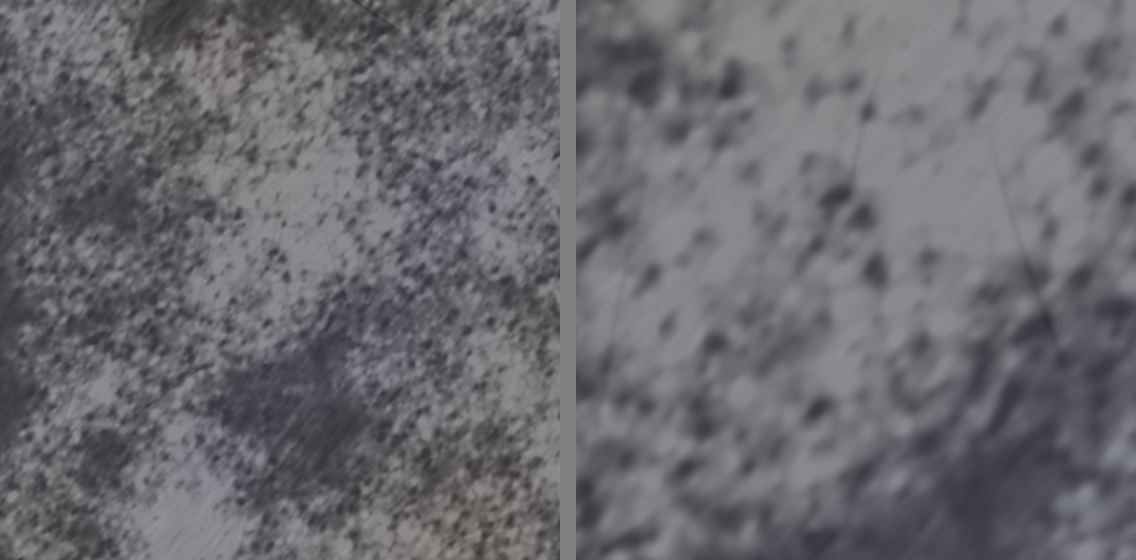
Left: the whole. Right: its middle third, enlarged.
Give the GLSL for this texture, as a Shadertoy shader.

```glsl
// Worn grey stone: soft mottled grains gathered into light and dark patches,
// with diagonal brushing, faint slab seams and a few hairline scratches.
// All noise is cellular: one signed, smooth blob is scattered in each cell.

#define DARK_STONE vec3(0.232, 0.226, 0.242)
#define LIGHT_STONE vec3(0.540, 0.536, 0.548)
#define PATCH_SCALE 4.6
#define GRAIN_SCALE 68.0
#define MOTTLE_RANGE 1.35
#define MOTTLE_BIAS -0.06
#define STREAK_DEPTH 0.035
#define SEAM_SPACING 0.70
#define SEAM_OFFSET 0.482
#define SCRATCH_COUNT 9
#define SCRATCH_DEPTH 0.06

const vec2 BRUSH_DIR = vec2(0.64, 0.768);
const vec2 SEAM_NORMAL = vec2(0.56, 0.828);

vec3 hash3(vec2 cell) {
    vec3 h = fract(cell.xyx * vec3(0.1031, 0.1030, 0.0973));
    h += dot(h, h.yxz + 33.33);
    return fract((h.xxy + h.yzz) * h.zyx);
}

// Sum of light and dark round blobs, centred on zero
float blobs(vec2 p) {
    vec2 cell = floor(p);
    float sum = 0.0;
    for (int y = -1; y <= 1; y++) {
        for (int x = -1; x <= 1; x++) {
            vec2 corner = cell + vec2(x, y);
            vec3 h = hash3(corner + 200.0);
            vec2 offset = corner + h.xy - p;
            sum += (2.0 * h.z - 1.0) * exp(-4.0 * dot(offset, offset));
        }
    }
    return sum;
}

// Coordinates along and across the brushing
vec2 brushSpace(vec2 p) {
    return vec2(dot(p, BRUSH_DIR), dot(p, vec2(-BRUSH_DIR.y, BRUSH_DIR.x)));
}

// Large clouds with ragged borders
float patches(vec2 p) {
    return blobs(p * PATCH_SCALE + 3.7)
         + 0.70 * blobs(p * PATCH_SCALE * 2.3 + 21.0)
         + 0.42 * blobs(p * PATCH_SCALE * 5.2 + 47.0);
}

// Small specks, slightly drawn out along the brushing
float grains(vec2 p) {
    vec2 q = brushSpace(p) * vec2(0.78, 1.08);
    return 0.95 * blobs(q * GRAIN_SCALE)
         + 0.50 * blobs(q * GRAIN_SCALE * 1.65 + 13.0);
}

// Fine brushing, strongest in some areas
float streaks(vec2 p) {
    vec2 q = brushSpace(p);
    float strength = 0.55 + 0.6 * blobs(p * 5.0 + 90.0);
    return strength * (blobs(q * vec2(22.0, 130.0)) + 0.6 * blobs(q * vec2(45.0, 210.0) + 31.0));
}

// Thin broken line with a soft shadow on its lower side
float seams(vec2 p) {
    float d = dot(p, SEAM_NORMAL) - SEAM_OFFSET;
    d -= SEAM_SPACING * round(d / SEAM_SPACING);
    float presence = smoothstep(-0.35, 0.4, blobs(p * 7.0 + 61.0));
    float line = exp(-pow(d / 0.0022, 2.0));
    float shadow = smoothstep(0.002, -0.001, d) * exp(-abs(d) / 0.025);
    return presence * (0.045 * line + 0.05 * shadow);
}

// Gently bowed hairlines, faded towards both ends
float scratches(vec2 p) {
    float mask = 0.0;
    for (int i = 0; i < SCRATCH_COUNT; i++) {
        vec3 place = hash3(vec2(float(i) * 7.0 + 5.0, 311.0));
        vec3 shape = hash3(vec2(float(i) * 11.0 + 2.0, 517.0));
        float angle = mix(-0.1, 2.1, place.z);
        vec2 dir = vec2(cos(angle), sin(angle));
        vec2 q = p - place.xy;
        float along = dot(q, dir) / mix(0.05, 0.13, shape.x);
        float across = dot(q, vec2(-dir.y, dir.x)) + 0.012 * (shape.y - 0.5) * along * along;
        float fade = smoothstep(1.0, 0.4, abs(along)) * mix(0.4, 1.0, shape.z);
        mask = max(mask, fade * exp(-pow(across / 0.0024, 2.0)));
    }
    return mask;
}

void mainImage(out vec4 fragColor, in vec2 fragCoord) {
    vec2 p = fragCoord / iResolution.y;

    // Grain fades out inside the dark patches
    float cloud = patches(p);
    float grainAmount = mix(0.35, 1.1, smoothstep(-0.75, 0.0, cloud));
    float mottle = cloud + grainAmount * grains(p) + MOTTLE_BIAS;
    float tone = smoothstep(-MOTTLE_RANGE, MOTTLE_RANGE, mottle);
    vec3 color = mix(DARK_STONE, LIGHT_STONE, tone);

    // Surface wear
    color += STREAK_DEPTH * streaks(p);
    color -= seams(p) + SCRATCH_DEPTH * scratches(p);

    // Slow drift between cool blue and warm olive
    color += blobs(p * 3.1 + 75.0) * vec3(-0.010, 0.0, 0.016);

    fragColor = vec4(clamp(color, 0.0, 1.0), 1.0);
}
```
